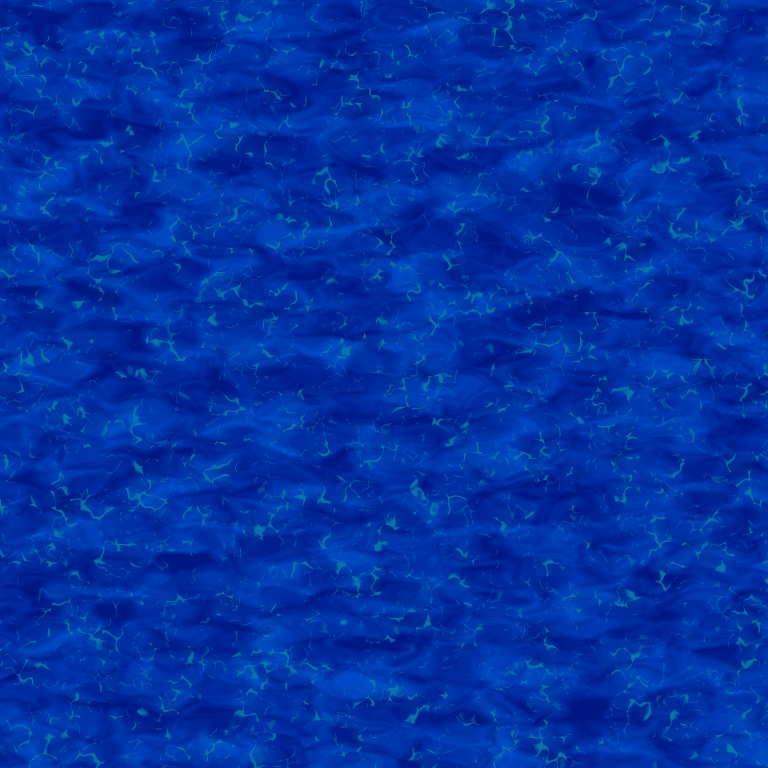
A three.js fragment shader for this texture:

```glsl
varying vec2 vUv;

// Water body
const vec3 DEEP_BLUE = vec3(0.0, 0.085, 0.515);
const vec3 CREST_BLUE = vec3(0.0, 0.285, 0.775);
const vec2 SWELL_SCALE = vec2(10.0, 21.0);
const vec2 RIDGE_SCALE = vec2(19.0, 38.0);
const float SWELL_WARP = 0.45;
const float SWELL_GAIN = 0.62;
const float RIDGE_AMOUNT = 0.13;
const float SWELL_LOW = 0.22;
const float SWELL_HIGH = 0.82;

// Glinting flecks
const vec3 FLECK_CYAN = vec3(0.03, 0.48, 0.67);
const float FLECK_SCALE = 45.0;
const float SPECK_SCALE = 76.0;
const float FLECK_WIDTH = 0.24;
const float MIN_WIDTH_SHARE = 0.45;
const float FLECK_OPACITY = 0.9;
const float SPECK_OPACITY = 0.45;
const float PATCH_SCALE = 19.0;
const float PATCH_LOW = 0.44;
const float PATCH_HIGH = 0.76;
const float BEND_SCALE = 62.0;
const float BEND_AMOUNT = 0.012;
const float ARM_TAPER = 0.5;
const float HAZE_OPACITY = 0.09;

vec2 hash2(vec2 p) {
  vec3 q = fract(p.xyx * vec3(0.1031, 0.1030, 0.0973));
  q += dot(q, q.yzx + 33.33);
  return fract((q.xx + q.yz) * q.zy);
}

float gradientDot(vec2 cell, vec2 corner, vec2 f) {
  vec2 g = hash2(cell + corner) - 0.5;
  return dot(g / max(length(g), 0.001), f - corner);
}

// Gradient noise centred on 0.5
float noise(vec2 p) {
  vec2 cell = floor(p);
  vec2 f = fract(p);
  vec2 u = f * f * f * (f * (f * 6.0 - 15.0) + 10.0);
  float low = mix(gradientDot(cell, vec2(0.0), f), gradientDot(cell, vec2(1.0, 0.0), f), u.x);
  float high = mix(gradientDot(cell, vec2(0.0, 1.0), f), gradientDot(cell, vec2(1.0), f), u.x);
  return 0.5 + mix(low, high, u.y);
}

float fbm(vec2 p) {
  const mat2 OCTAVE_TURN = mat2(1.92, 0.56, -0.56, 1.92);
  float sum = 0.0;
  float total = 0.0;
  float weight = 0.5;
  for (int i = 0; i < 4; i++) {
    sum += weight * noise(p);
    total += weight;
    weight *= SWELL_GAIN;
    p = OCTAVE_TURN * p + 17.3;
  }
  return sum / total;
}

// Flat, ragged swells with soft bright ridges
float swell(vec2 uv) {
  vec2 p = uv * SWELL_SCALE + 40.0;
  vec2 warp = vec2(noise(p * 1.7 + 11.0), noise(p * 1.7 + 57.0)) - 0.5;
  vec2 r = uv * RIDGE_SCALE + warp * SWELL_WARP * 2.0 + 90.0;
  float ridge = 1.0 - 2.0 * abs(noise(r) - 0.5);
  return fbm(p + warp * SWELL_WARP) + RIDGE_AMOUNT * (ridge - 0.66);
}

// Zero at Voronoi corners, growing slowly along the edges
float branchDistance(vec2 p) {
  vec2 cell = floor(p);
  vec2 f = fract(p);
  vec3 nearest = vec3(8.0);
  for (int y = -1; y <= 1; y++) {
    for (int x = -1; x <= 1; x++) {
      vec2 offset = vec2(float(x), float(y));
      float d = length(offset + hash2(cell + offset) - f);
      if (d < nearest.x) nearest = vec3(d, nearest.xy);
      else if (d < nearest.y) nearest = vec3(nearest.x, d, nearest.y);
      else nearest.z = min(nearest.z, d);
    }
  }
  vec2 gap = nearest.yz - nearest.x;
  return length(gap * vec2(1.0, ARM_TAPER));
}

// Stubby branching flecks, wider and brighter in strong patches
float flecks(vec2 p, float strength) {
  float width = FLECK_WIDTH * mix(MIN_WIDTH_SHARE, 1.0, strength);
  float body = 1.0 - smoothstep(0.2 * width, width, branchDistance(p));
  return body * smoothstep(0.0, 0.55, strength);
}

float patchStrength(vec2 p, float bias) {
  float n = 0.6 * noise(p) + 0.4 * noise(p * 2.3 + 31.0);
  return smoothstep(PATCH_LOW, PATCH_HIGH, n + bias);
}

void main() {
  float height = swell(vUv);
  float shade = clamp((height - SWELL_LOW) / (SWELL_HIGH - SWELL_LOW), 0.0, 1.0);
  vec3 color = mix(DEEP_BLUE, CREST_BLUE, shade);

  // Bent coordinates make the branches crooked
  vec2 b = vUv * BEND_SCALE;
  vec2 bent = vUv + BEND_AMOUNT * (vec2(noise(b + 5.0), noise(b + 73.0)) - 0.5);

  float bias = 0.3 * (height - 0.5);
  float coarse = patchStrength(vUv * PATCH_SCALE + 20.0, bias);
  float fine = patchStrength(vUv * PATCH_SCALE * 1.6 + 140.0, bias);

  float fleck = FLECK_OPACITY * flecks(bent * FLECK_SCALE + 7.0, coarse);
  float speck = SPECK_OPACITY * flecks(bent * SPECK_SCALE + 210.0, fine);
  color = mix(color, FLECK_CYAN, max(max(fleck, speck), HAZE_OPACITY * coarse));

  gl_FragColor = vec4(color, 1.0);
}
```
